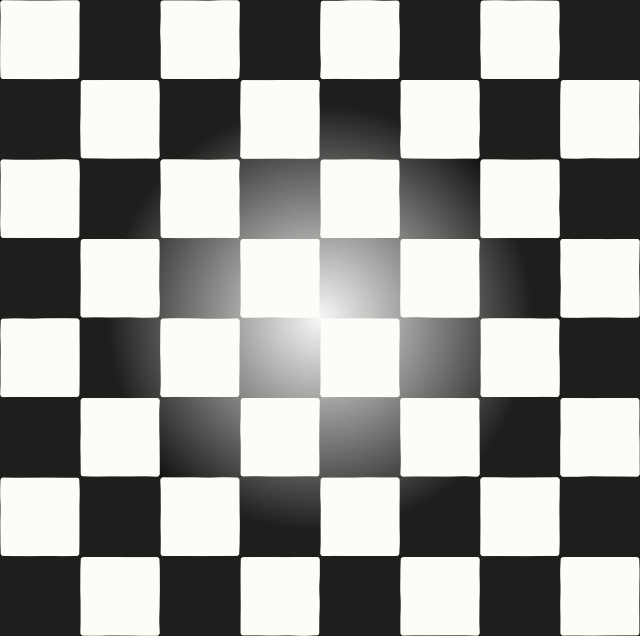
A WebGL 1 fragment shader for this pattern:

```glsl
precision highp float;
// A checkerboard of pale rounded tiles over dark tiles lit by a central glow.

uniform vec2 u_resolution;

const float TILES = 8.0;            // tiles along each side
const vec3 PAPER = vec3(0.988, 0.992, 0.969);
const vec3 INK = vec3(0.118, 0.118, 0.110);
const vec3 GLOW_CORE = vec3(0.970);
const float GLOW_RADIUS = 2.66;     // in tiles, where the glow meets the ink
const float INNER_TILES = 2.0;      // half width of the block that fades past ink
const float TILE_HALF = 0.494;      // half width of a pale tile
const float CORNER = 0.035;         // corner rounding of a pale tile
const float WOBBLE = 0.006;         // unevenness of the tile edges
const float WOBBLE_STEPS = 5.0;     // bumps along one tile

float hash(vec2 p) {
  return fract(sin(dot(p, vec2(127.1, 311.7))) * 43758.5453);
}

float noise(vec2 p) {
  vec2 i = floor(p);
  vec2 f = fract(p);
  f = f * f * (3.0 - 2.0 * f);
  return mix(mix(hash(i), hash(i + vec2(1.0, 0.0)), f.x),
             mix(hash(i + vec2(0.0, 1.0)), hash(i + vec2(1.0)), f.x), f.y);
}

float roundedBox(vec2 p, float halfSize, float radius) {
  vec2 q = abs(p) - halfSize + radius;
  return length(max(q, 0.0)) + min(max(q.x, q.y), 0.0) - radius;
}

// Linear radial glow; only the inner block may sink below the ink colour.
vec3 darkTiles(vec2 fromCenter, vec2 cell) {
  vec3 glow = mix(GLOW_CORE, INK, length(fromCenter) / GLOW_RADIUS);
  vec2 offset = abs(cell + 0.5 - 0.5 * TILES);
  bool inner = max(offset.x, offset.y) < INNER_TILES;
  return inner ? max(glow, 0.0) : max(glow, INK);
}

void main() {
  vec2 board = gl_FragCoord.xy / u_resolution * TILES;
  vec2 fromCenter = (gl_FragCoord.xy - 0.5 * u_resolution) / u_resolution.x * TILES;
  float pixel = TILES / u_resolution.x;
  vec2 cell = floor(board);

  vec3 color = darkTiles(fromCenter, cell);

  // Pale tiles with slightly uneven edges
  float pale = mod(cell.x + cell.y, 2.0);
  float edge = roundedBox(fract(board) - 0.5, TILE_HALF, CORNER);
  edge += WOBBLE * (noise(board * WOBBLE_STEPS) - 0.5);
  float coverage = 1.0 - smoothstep(-0.5 * pixel, 0.5 * pixel, edge);
  color = mix(color, PAPER, pale * coverage);

  gl_FragColor = vec4(color, 1.0);
}
```
